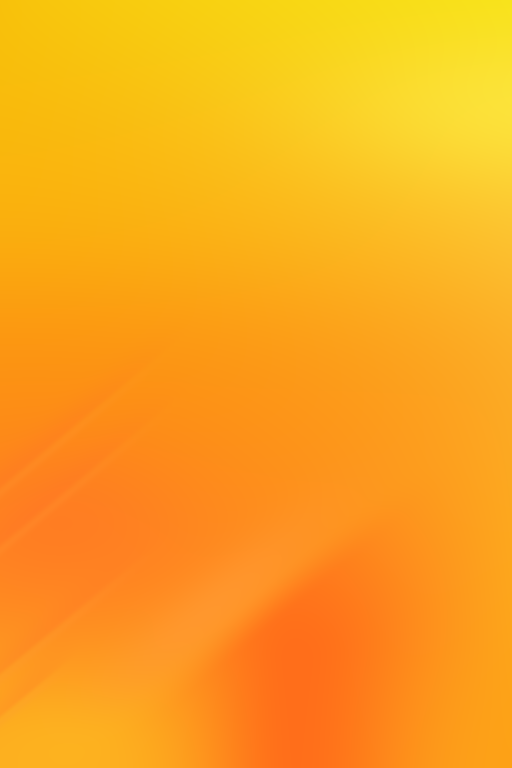
Reproduce this background procedurally as a Shadertoy shader.

```glsl
// Warm yellow-to-orange gradient with soft diagonal light streaks and a glowing fold.
#define SLOPE 0.83          // rise of every diagonal
#define FOLD_HEIGHT -0.057  // where the fold meets the left side
#define KNOT_BLUR 0.17      // softness of the vertical ramps
#define RIDGE_WIDTH 0.007
#define RIDGE_LIGHT 0.20
#define SHADE_WIDTH 0.030
#define SHADE_DEPTH 0.28

const vec3 EMBER  = vec3(1.00, 0.42, 0.10);
const vec3 CORAL  = vec3(1.00, 0.45, 0.15);
const vec3 PEACH  = vec3(1.00, 0.61, 0.21);
const vec3 AMBER  = vec3(0.99, 0.72, 0.12);
const vec3 LEMON  = vec3(0.99, 0.92, 0.27);

// Side colours from bottom to top
const vec3 LEFT_RAMP[5] = vec3[5](
    vec3(0.99, 0.70, 0.12), vec3(1.00, 0.53, 0.13), vec3(0.99, 0.56, 0.07),
    vec3(0.98, 0.71, 0.05), vec3(0.97, 0.76, 0.04));
const vec3 RIGHT_RAMP[5] = vec3[5](
    vec3(0.99, 0.64, 0.08), vec3(0.99, 0.66, 0.11), vec3(0.99, 0.66, 0.14),
    vec3(0.99, 0.78, 0.20), vec3(0.97, 0.90, 0.08));

// Streak heights at the left side, and how far each one reaches
const vec4 STREAK_HEIGHT = vec4(0.364, 0.289, 0.121, 0.065);
const vec4 STREAK_REACH  = vec4(0.265, 0.265, 0.230, 0.110);

float bell(float x) { return exp(-x * x); }

float glow(vec2 p, vec2 center, vec2 radius) {
    vec2 q = (p - center) / radius;
    return exp(-dot(q, q));
}

// Blend the two side ramps with smooth vertical weights
vec3 backdrop(vec2 uv) {
    vec3 left = vec3(0.0), right = vec3(0.0);
    float total = 0.0;
    for (int i = 0; i < 5; i++) {
        float weight = bell((uv.y - float(i) * 0.25) / KNOT_BLUR);
        left += LEFT_RAMP[i] * weight;
        right += RIGHT_RAMP[i] * weight;
        total += weight;
    }
    float across = pow(uv.x, mix(4.0, 0.8, uv.y));
    return mix(left, right, across) / total;
}

// Thin bright ridges with a coral shade along their upper side
vec3 addStreaks(vec3 color, float x, float height) {
    for (int i = 0; i < 4; i++) {
        float d = height - STREAK_HEIGHT[i];
        float fade = 1.0 - smoothstep(0.25 * STREAK_REACH[i], STREAK_REACH[i], x);
        float shade = smoothstep(-0.004, 0.006, d) * bell(max(d, 0.0) / SHADE_WIDTH);
        color = mix(color, CORAL, SHADE_DEPTH * shade * fade);
        color = mix(color, PEACH, RIDGE_LIGHT * bell((d + 0.006) / RIDGE_WIDTH) * fade);
    }
    return color;
}

void mainImage(out vec4 fragColor, in vec2 fragCoord) {
    vec2 uv = fragCoord / iResolution.xy;
    vec2 p = vec2(uv.x * 2.0 / 3.0, uv.y);
    float height = p.y - SLOPE * p.x;
    float fold = height - FOLD_HEIGHT;

    // Broad glows
    vec3 color = backdrop(uv);
    color = mix(color, LEMON, 0.65 * glow(p, vec2(0.70, 0.86), vec2(0.27, 0.10)));
    color = mix(color, CORAL, 0.55 * glow(p, vec2(0.08, 0.32), vec2(0.17, 0.11)));

    // Pale band above the fold, amber where it reaches the lower corner
    color = mix(color, PEACH, 0.60 * bell((fold - 0.035) / 0.055)
                              * glow(p, vec2(0.27, 0.21), vec2(0.17, 0.19)));
    color = mix(color, AMBER, 0.55 * glow(p, vec2(0.09, 0.035), vec2(0.12, 0.06)));

    // Deep ember below the fold
    float side = p.x < 0.385 ? 0.125 : 0.16;
    float ember = smoothstep(0.012, -0.055, fold) * bell((p.x - 0.385) / side)
                * (1.0 - smoothstep(0.14, 0.43, p.y));
    color = mix(color, EMBER, 0.95 * ember);

    color = addStreaks(color, p.x, height);
    fragColor = vec4(clamp(color, 0.0, 1.0), 1.0);
}
```
